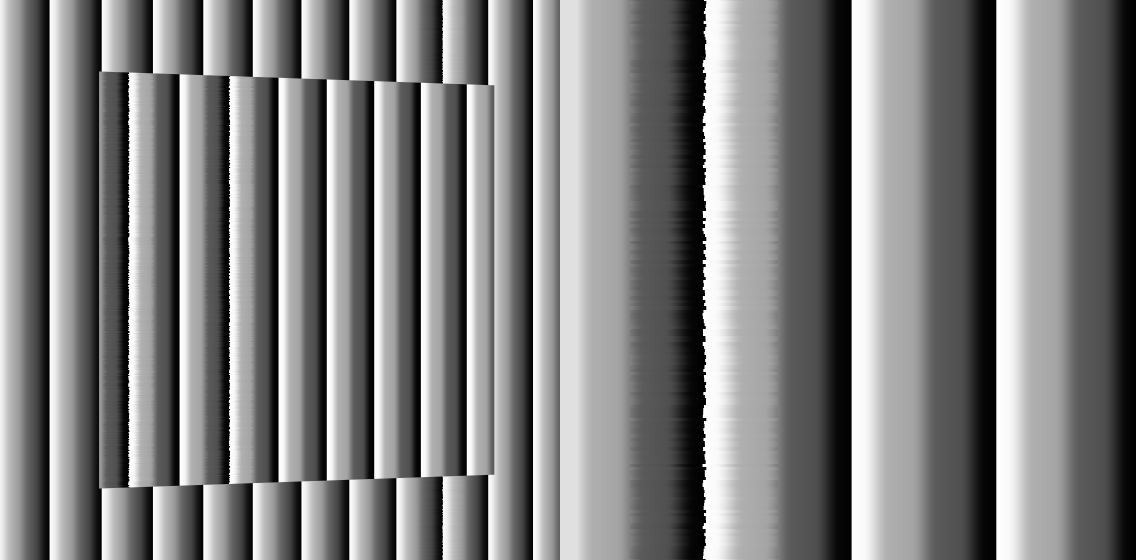
Left, the full canvas; right, a detail of the centre.
A WebGL 1 fragment shader for this pattern:

```glsl
precision highp float;

// Vertical grey ramps on a plane that recedes to the right, with a square
// panel whose ramps are shifted by half a period and more stepped in tone.
// Both layers share one projective mapping; a few seams are slightly ragged.

uniform vec2 u_resolution;

const float STRIPE_WIDTH = 0.09551;  // stripe width before foreshortening
const float STRIPE_START = -0.0062;  // left end of stripe zero
const float TILT = 0.00884;          // depth gained per stripe
const float PANEL_SHIFT = 0.527;     // panel phase offset, in stripes
const vec2 PANEL_CENTER = vec2(6.043, 0.0);
const vec2 PANEL_HALF = vec2(4.093, 0.3788);
const float STEP_SOFTNESS = 0.09;
const float OUTER_STEPS = 0.30;      // 0 = linear ramp, 1 = four tones
const float PANEL_STEPS = 0.75;
const float ROWS = 512.0;            // vertical resolution of ragged seams
const float PANEL_RAGGED = 0.026;
const float OUTER_RAGGED = 0.014;

float hash(vec2 p) {
  vec3 q = fract(vec3(p.xyx) * 0.1031);
  q += dot(q, q.yzx + 33.33);
  return fract((q.x + q.y) * q.z);
}

// White to black ramp, blended with a soft staircase of four tones.
float ramp(float phase, float stepAmount) {
  float stairs = 1.0;
  for (int i = 0; i < 3; i++) {
    float center = (float(i) + 0.5) / 3.0;
    stairs -= smoothstep(center - STEP_SOFTNESS, center + STEP_SOFTNESS, phase) / 3.0;
  }
  return mix(1.0 - phase, stairs, stepAmount);
}

// Repeated ramp with the hard seam smoothed over one pixel.
float stripes(float position, float stepAmount, float pixel) {
  float phase = fract(position);
  float fromSeam = phase - step(0.5, phase);
  float seamTone = clamp(0.5 + fromSeam / pixel, 0.0, 1.0);
  float onSeam = step(abs(fromSeam), 0.5 * pixel);
  return mix(ramp(phase, stepAmount), seamTone, onSeam);
}

// Shifts single rows sideways around a seam.
float raggedShift(float position, float y, float amount) {
  float seam = floor(position + 0.5);
  return amount * (hash(vec2(floor(y * ROWS), seam)) - 0.5);
}

void main() {
  vec2 uv = gl_FragCoord.xy / u_resolution;

  // Plane coordinates: x counts stripes, y is height undone by depth.
  float scale = STRIPE_WIDTH - TILT * uv.x;
  float stripe = (uv.x - STRIPE_START) / scale;
  float depth = 1.0 + TILT * stripe;
  vec2 plane = vec2(stripe, (uv.y - 0.5) * depth);
  vec2 pixel = vec2(depth / scale, depth) / u_resolution;

  // Outer stripes, one seam ragged.
  float outerRagged = OUTER_RAGGED * step(abs(stripe - 9.0), 0.5);
  float outer = stripes(stripe + raggedShift(stripe, uv.y, outerRagged), OUTER_STEPS, pixel.x);

  // Panel stripes, the even seams at the near end ragged.
  float inner = stripe - PANEL_SHIFT;
  float seam = floor(inner + 0.5);
  float nearEven = step(seam, 4.5) * (1.0 - step(0.5, mod(seam, 2.0)));
  inner += raggedShift(inner, uv.y, PANEL_RAGGED * nearEven);
  float panel = stripes(inner, PANEL_STEPS, pixel.x);

  // Panel mask.
  vec2 inside = (PANEL_HALF - abs(plane - PANEL_CENTER)) / pixel;
  vec2 coverage = clamp(inside + 0.5, 0.0, 1.0);
  float tone = mix(outer, panel, coverage.x * coverage.y);

  gl_FragColor = vec4(vec3(tone), 1.0);
}
```
